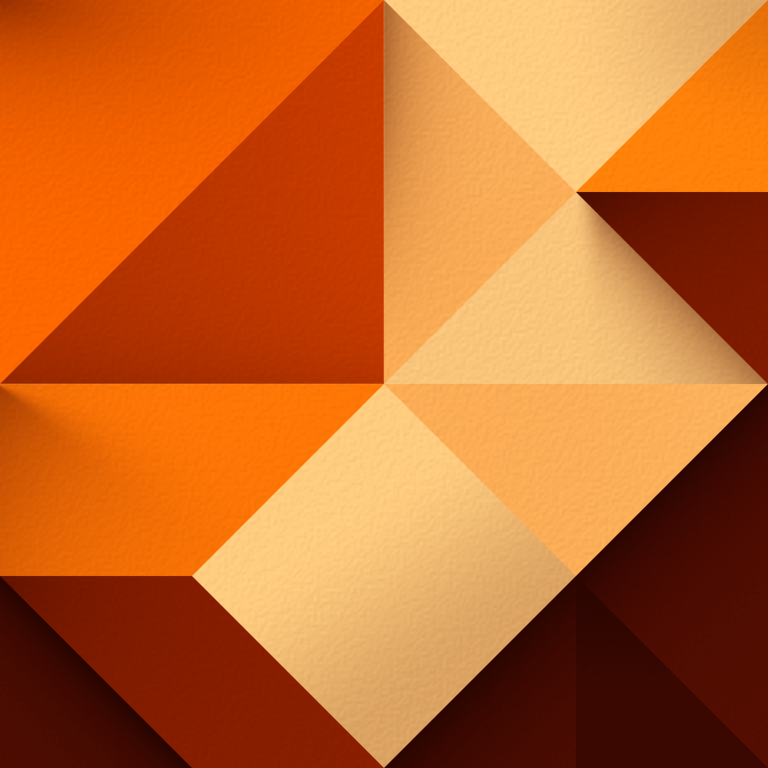
Write a WebGL 1 fragment shader that draws this background.

```glsl
precision highp float;
// Folded paper facets in orange, cream and dark red on a four by four grid.

#define GRID 4.0
#define GRAIN_SCALE 58.0
#define GRAIN_AMOUNT 0.045
#define RIM_WIDTH 0.008
#define RIM_AMOUNT 0.25
#define CREAM vec3(1.0, 0.80, 0.50)
#define APRICOT vec3(0.985, 0.675, 0.335)
#define ORANGE vec3(1.0, 0.41, 0.0)
#define AMBER vec3(1.0, 0.51, 0.04)
#define RUST vec3(0.79, 0.235, 0.0)
#define MAROON vec3(0.54, 0.12, 0.0)
#define UMBER vec3(0.31, 0.05, 0.005)

uniform vec2 u_resolution;

float hash(vec2 p) {
  p = fract(p * vec2(0.1031, 0.1137));
  p += dot(p, p.yx + 33.33);
  return fract((p.x + p.y) * p.x * 7.31);
}

float noise(vec2 p) {
  vec2 i = floor(p);
  vec2 f = fract(p);
  f = f * f * (3.0 - 2.0 * f);
  float low = mix(hash(i), hash(i + vec2(1.0, 0.0)), f.x);
  float high = mix(hash(i + vec2(0.0, 1.0)), hash(i + 1.0), f.x);
  return mix(low, high, f.y);
}

// Antialiased step across a fold at zero.
float fold(float d) {
  float w = 0.7 * GRID / min(u_resolution.x, u_resolution.y);
  return smoothstep(-w, w, d);
}

// Darkens a colour, losing green and blue faster than red.
vec3 shade(vec3 color, float amount) {
  return color * pow(vec3(1.0 - clamp(amount, 0.0, 0.95)), vec3(0.8, 1.2, 1.4));
}

vec3 upperLeft(vec2 p, float rise) {
  float corner = exp(-1.7 * length((p - vec2(0.0, 4.0)) * vec2(0.65, 1.5)));
  vec3 outer = shade(ORANGE, 0.48 * corner);
  float dim = 0.18 * (1.0 - 0.5 * p.x) + 0.14 * exp(-4.0 * (p.y - 2.0));
  vec3 inner = shade(RUST, dim);
  return mix(inner, outer, fold(rise - 2.0));
}

vec3 lowerLeft(vec2 p, float sum) {
  // Wedge of shadow fanning out below the left corner.
  vec2 q = vec2(p.x, 2.0 - p.y);
  float slope = q.y / (abs(q.x) + 0.02);
  float wedge = smoothstep(0.15, 0.9, slope) * exp(-1.6 * length(q));
  float dim = 0.3 * wedge + 0.12 * exp(-3.0 * p.x);
  vec3 flap = shade(mix(ORANGE, AMBER, 0.55), dim);
  vec3 strip = shade(MAROON, 0.36 * exp(-1.8 * length(p - vec2(0.0, 1.0))));
  vec3 pit = shade(UMBER, 0.6 * exp(-3.5 * max(1.0 - sum, 0.0)));
  return mix(mix(pit, strip, fold(sum - 1.0)), flap, fold(p.y - 1.0));
}

vec3 upperRight(vec2 p, float sum, float rise) {
  // Cream facet shaded along its falling right edge.
  float gap = max(6.0 - sum, 0.0);
  float spread = 0.2 + 0.12 * smoothstep(3.0, 3.6, p.x);
  float edgeShadow = exp(-gap / spread) * smoothstep(2.98, 3.15, p.x);
  vec3 creamFacet = shade(CREAM, 0.35 * edgeShadow + 0.03);
  // Apricot facet shaded along the vertical fold.
  float side = exp(-5.0 * max(p.x - 2.0, 0.0)) * smoothstep(2.0, 4.0, p.y);
  vec3 warmTone = mix(APRICOT, CREAM, 0.2 * smoothstep(2.5, 4.0, p.y));
  vec3 warmFacet = shade(warmTone, 0.38 * side);
  // Facets beyond the falling diagonal.
  float corner = length(p - 4.0);
  vec3 topFacet = shade(CREAM, 0.16 * (1.0 - smoothstep(0.0, 1.2, corner)));
  vec3 wing = shade(AMBER, 0.12 * (1.0 - smoothstep(0.0, 0.8, corner)));
  float under = exp(-2.0 * max(3.0 - p.y, 0.0) - 1.2 * max(p.x - 3.0, 0.0));
  vec3 deepFacet = shade(MAROON, 0.08 + 0.48 * under);
  vec3 inner = mix(creamFacet, warmFacet, fold(rise));
  vec3 outer = mix(mix(deepFacet, wing, fold(p.y - 3.0)), topFacet, fold(rise));
  return mix(inner, outer, fold(sum - 6.0));
}

vec3 lowerRight(vec2 p, float sum, float rise) {
  vec3 square = shade(CREAM, 0.17 * smoothstep(0.3, 2.1, -rise + 0.4 * (1.0 - p.y)));
  vec3 wedge = mix(APRICOT, CREAM, 0.15 * smoothstep(2.5, 4.0, p.x));
  vec3 bright = mix(square, wedge, fold(sum - 4.0));
  // Dark facets lie in the shadow of the cream square.
  float contact = exp(-2.2 * max(-rise - 2.0, 0.0));
  vec3 slope = shade(UMBER, 0.55 * contact);
  vec3 hollow = shade(UMBER, 0.32 + 0.2 * smoothstep(0.3, 1.0, p.y));
  vec3 slab = shade(UMBER * 1.06, 0.58 * contact);
  vec3 dark = mix(mix(slope, hollow, fold(p.x - 3.0)), slab, fold(sum - 4.0));
  return mix(bright, dark, fold(-rise - 2.0));
}

void main() {
  vec2 p = GRID * gl_FragCoord.xy / u_resolution;
  float sum = p.x + p.y;
  float rise = p.y - p.x;
  float upper = fold(p.y - 2.0);

  // Join the four groups of facets.
  vec3 left = mix(lowerLeft(p, sum), upperLeft(p, rise), upper);
  vec3 right = mix(lowerRight(p, sum, rise), upperRight(p, sum, rise), upper);
  float rightSide = mix(fold(sum - 2.0) * fold(-rise), fold(p.x - 2.0), upper);
  vec3 color = mix(left, right, rightSide);

  // Thin lit rims along the central folds.
  vec2 rims = 1.0 - smoothstep(0.0, RIM_WIDTH, abs(p - 2.0));
  float rim = max(rims.x * upper, rims.y * step(p.x, 2.0));
  color = mix(color, APRICOT, RIM_AMOUNT * rim);

  // Embossed paper grain.
  vec2 g = p * GRAIN_SCALE;
  float grain = noise(g) - noise(g + vec2(0.5, -0.6));
  gl_FragColor = vec4(color * (1.0 + GRAIN_AMOUNT * grain), 1.0);
}
```
